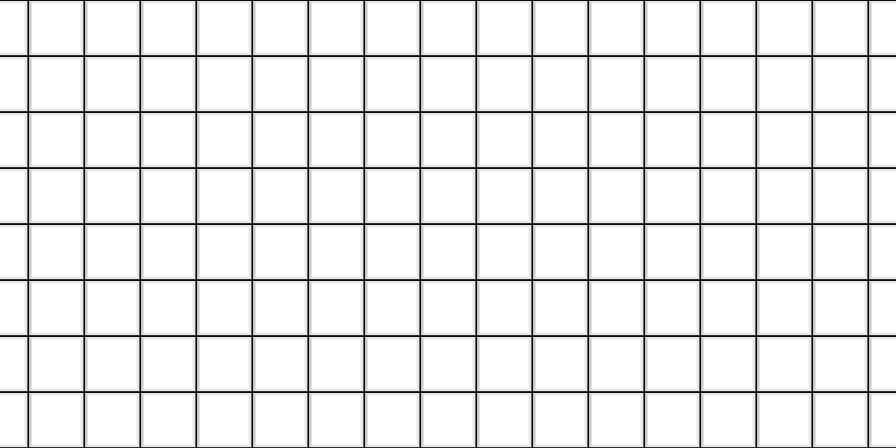
Reproduce this pattern procedurally as a WebGL 1 fragment shader.

```glsl
precision highp float;
// White square tiles, sixteen by eight, with thin black joints and soft grey bevels.

uniform vec2 u_resolution;

// Share of a pixel of width px, centred on x, that lies between lo and hi.
float coverage(float x, float lo, float hi, float px) {
  float overlap = min(x + 0.5 * px, hi) - max(x - 0.5 * px, lo);
  return clamp(overlap / px, 0.0, 1.0);
}

// Brightness across one joint; x is the signed offset from it in tiles.
float jointShade(float x, vec2 bevelShades, vec2 inkEdges, float px) {
  float shade = 1.0;
  shade -= (1.0 - bevelShades.x) * coverage(x, -0.0625, 0.0, px);
  shade -= (1.0 - bevelShades.y) * coverage(x, 0.0, 0.0625, px);
  return shade * (1.0 - coverage(x, inkEdges.x, inkEdges.y, px));
}

void main() {
  // Eight tiles down; upright joints are shifted by half a tile.
  float px = 8.0 / u_resolution.y;
  vec2 tile = gl_FragCoord.xy * px;
  vec2 offset = fract(tile + vec2(0.0, 0.5)) - 0.5;

  // Upright joints have a deeper bevel on the right.
  float upright = jointShade(offset.x, vec2(0.91, 0.78), vec2(-0.010, 0.0172), px);
  float level = jointShade(offset.y, vec2(0.91), vec2(-0.0172, 0.0144), px);

  gl_FragColor = vec4(vec3(min(upright, level)), 1.0);
}
```
